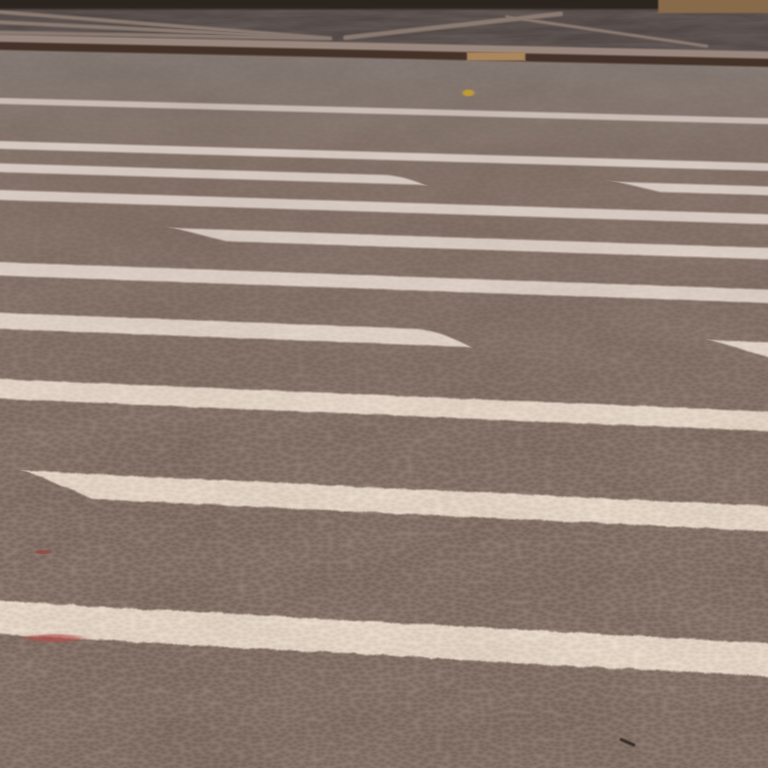
Give the GLSL for this texture, as a WebGL 2 fragment shader.

```glsl
#version 300 es
precision highp float;
uniform vec2 u_resolution;
out vec4 outColor;

const vec3 ASPHALT = vec3(0.51, 0.44, 0.40);
const vec3 FAR_ASPHALT = vec3(0.51, 0.465, 0.44);
const vec3 PAINT = vec3(0.88, 0.82, 0.765);
const vec3 FAR_PAINT = vec3(0.83, 0.78, 0.75);
const vec3 PAVING = vec3(0.35, 0.31, 0.30);
const vec3 PALE_STONE = vec3(0.60, 0.53, 0.49);
const vec3 KERB = vec3(0.27, 0.20, 0.16);
const vec3 SHADOW = vec3(0.17, 0.14, 0.12);
const vec3 OCHRE = vec3(0.66, 0.52, 0.36);
const float HORIZON = -0.1507;
const float SOFT = 0.0022;

vec2 hash2(vec2 c) {
  return fract(sin(vec2(dot(c, vec2(127.1, 311.7)), dot(c, vec2(269.5, 183.3)))) * 43758.55);
}

// Distance to the nearest scattered cell point
float cellular(vec2 p) {
  vec2 cell = floor(p), f = fract(p);
  float nearest = 2.0;
  for (int y = -1; y <= 1; y++)
    for (int x = -1; x <= 1; x++) {
      vec2 o = vec2(x, y);
      nearest = min(nearest, length(o + hash2(cell + o) - f));
    }
  return nearest;
}

float layeredSines(vec2 p) {
  float sum = 0.0, amp = 0.5;
  for (int i = 0; i < 4; i++) {
    sum += amp * sin(p.x + 1.7 * sin(p.y)) * sin(p.y + 1.3 * sin(p.x * 0.8));
    p = mat2(1.6, 1.1, -1.1, 1.6) * p + 2.3;
    amp *= 0.6;
  }
  return sum;
}

float cover(float inside, float soft) { return smoothstep(-soft, soft, inside); }

float box(vec2 p, vec2 lo, vec2 hi) {
  vec2 d = min(p - lo, hi - p);
  return cover(min(d.x, d.y), SOFT);
}

float spot(vec2 p, vec2 center, vec2 radius) {
  return 1.0 - smoothstep(0.5, 1.2, length((p - center) / radius));
}

float segment(vec2 p, vec2 a, vec2 b, float halfWidth) {
  vec2 ab = b - a;
  float t = clamp(dot(p - a, ab) / dot(ab, ab), 0.0, 1.0);
  return cover(halfWidth - length(p - a - ab * t), SOFT);
}

// One painted line; odd rows are dashes with slanted tips
float stripe(vec2 p, float row, float wobble) {
  float depth = 4.212 / (12.41 - row);
  float left = HORIZON + depth;
  float s = p.y - left - (0.0208 + 0.0423 * left) * p.x + wobble * depth;
  float halfWidth = 0.0051 * pow(depth / 0.3394, 1.4);
  float top = -halfWidth, bottom = halfWidth;
  if (row > 0.0 && mod(row, 2.0) > 0.5) {
    float j = (row - 1.0) * 0.5;
    float gapEnd = mix(0.8047 + 0.0612 * j, 0.3255 - 0.0977 * j, mod(j, 2.0));
    float gapWidth = 0.2526 + 0.0312 * j;
    float taper = 0.055 + 0.012 * j;
    float endT = clamp((p.x - gapEnd + gapWidth) / taper + 1.0, 0.0, 2.0);
    float startT = clamp(1.0 - (p.x - gapEnd) / taper, 0.0, 2.0);
    if (p.x < gapEnd - 0.5 * gapWidth) top += 2.0 * halfWidth * endT * endT;
    else bottom -= 2.0 * halfWidth * startT;
  }
  return cover(min(s - top, bottom - s), SOFT);
}

// Paved verge beyond the kerb
vec3 verge(vec2 p, float level) {
  vec3 color = PAVING + 0.04 * layeredSines(p * vec2(20.0, 160.0));
  float pale = 0.0;
  for (int i = 0; i < 3; i++)
    pale = max(pale, segment(p, vec2(0.43, 0.05), vec2(-0.02, 0.014 + 0.014 * float(i)), 0.0025));
  pale = max(pale, segment(p, vec2(0.45, 0.049), vec2(0.73, 0.018), 0.003));
  pale = max(pale, segment(p, vec2(0.66, 0.022), vec2(0.92, 0.06), 0.002));
  color = mix(color, PALE_STONE, 0.75 * pale);
  color = mix(color, SHADOW, 1.0 - smoothstep(0.009, 0.015, p.y));
  color = mix(color, OCHRE * 0.8, box(p, vec2(0.857, -0.1), vec2(1.1, 0.017)));
  return mix(color, PALE_STONE, cover(level - 0.045, SOFT));
}

void main() {
  vec2 p = gl_FragCoord.xy / u_resolution;
  p.y = 1.0 - p.y;
  float depth = p.y - HORIZON;
  float nearness = smoothstep(0.1, 0.75, p.y);

  // Asphalt with coarser grain close by
  float grain = cellular(p * vec2(105.0, 190.0)) - 0.45;
  float mottle = layeredSines(p * vec2(14.0, 34.0));
  vec3 color = mix(FAR_ASPHALT, ASPHALT, smoothstep(0.08, 0.24, p.y));
  color += grain * mix(0.015, 0.09, nearness) + mottle * 0.018;

  // Painted lines, with ragged edges and light wear up close
  float wobble = 0.0022 * nearness * layeredSines(p * vec2(90.0, 40.0));
  float paint = stripe(p, -2.52, wobble) * 0.85;
  for (int row = 0; row < 9; row++) paint = max(paint, stripe(p, float(row), wobble));
  vec3 paintColor = mix(FAR_PAINT, PAINT, smoothstep(0.2, 0.6, p.y));
  paintColor += grain * 0.07 * nearness + mottle * 0.02;
  color = mix(color, paintColor, paint);

  // Small stains and litter
  color = mix(color, vec3(0.70, 0.31, 0.29), 0.65 * spot(p, vec2(0.07, 0.831), vec2(0.042, 0.006)));
  color = mix(color, vec3(0.60, 0.25, 0.23), 0.7 * spot(p, vec2(0.056, 0.719), vec2(0.013, 0.003)));
  color = mix(color, vec3(0.74, 0.60, 0.22), spot(p, vec2(0.61, 0.121), vec2(0.009, 0.005)));
  color = mix(color, SHADOW, 0.9 * segment(p, vec2(0.809, 0.963), vec2(0.825, 0.970), 0.002));

  // Kerb and verge along the far side
  float level = p.y - 0.022 * p.x;
  color = mix(KERB, color, cover(level - 0.065, SOFT));
  color = mix(verge(p, level), color, cover(level - 0.0545, SOFT));
  color = mix(color, OCHRE, box(p, vec2(0.608, 0.068), vec2(0.684, 0.079)));
  outColor = vec4(clamp(color, 0.0, 1.0), 1.0);
}
```
